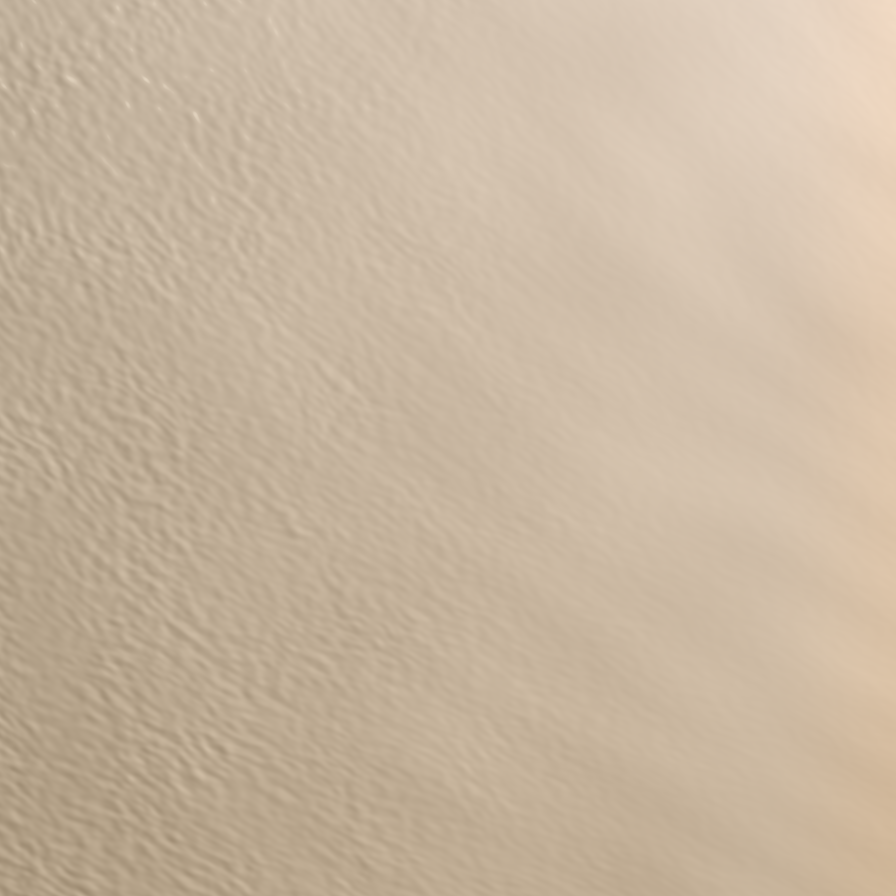
A three.js fragment shader for this texture:

```glsl
// Softly lit plaster wall: a warm four-corner gradient carries fine diagonal
// relief, embossed from stretched gradient noise. The relief is strongest on
// the left, glints at the upper left and fades into smooth light on the right.

varying vec2 vUv;

const vec3 LOWER_LEFT = vec3(0.685, 0.613, 0.513);
const vec3 LOWER_RIGHT = vec3(0.795, 0.718, 0.622);
const vec3 UPPER_LEFT = vec3(0.755, 0.693, 0.610);
const vec3 UPPER_RIGHT = vec3(0.912, 0.843, 0.778);
const vec3 PEACH_EDGE = vec3(0.026, 0.002, -0.022);
const vec3 GLINT_COLOR = vec3(0.95, 0.90, 0.82);

const float ANGLE_LOW = -0.58;              // grain direction at the bottom
const float ANGLE_HIGH = -0.84;             // grain direction at the top
const vec2 GRAIN_SCALE = vec2(48.0, 100.0); // cells along and across the grain
const vec2 STREAK_SCALE = vec2(4.0, 17.0);
const float LIGHT_STEP = 0.003;             // emboss distance
const float RELIEF_SMOOTH = 0.006;
const float RELIEF_ROUGH = 0.078;
const float STREAK_STRENGTH = 0.026;
const float MOTTLE_STRENGTH = 0.018;

float hash(vec2 cell) {
  return fract(sin(dot(cell, vec2(127.1, 311.7))) * 43758.5453);
}

vec2 cellGradient(vec2 cell) {
  float turn = 6.28318 * hash(cell);
  return vec2(cos(turn), sin(turn));
}

float gradientNoise(vec2 p) {
  vec2 cell = floor(p);
  vec2 f = fract(p);
  vec2 blend = f * f * f * (f * (f * 6.0 - 15.0) + 10.0);
  vec2 e = vec2(1.0, 0.0);
  float a = dot(cellGradient(cell), f);
  float b = dot(cellGradient(cell + e.xy), f - e.xy);
  float c = dot(cellGradient(cell + e.yx), f - e.yx);
  float d = dot(cellGradient(cell + e.xx), f - e.xx);
  return mix(mix(a, b, blend.x), mix(c, d, blend.x), blend.y);
}

// Turns the plane so that x runs along the grain, y across it.
vec2 grainSpace(vec2 uv) {
  float angle = mix(ANGLE_LOW, ANGLE_HIGH, uv.y);
  float c = cos(angle);
  float s = sin(angle);
  vec2 p = uv - vec2(0.0, 0.5);
  vec2 bend = vec2(gradientNoise(uv * 11.0), gradientNoise(uv * 11.0 + 40.0));
  return vec2(c * p.x + s * p.y, c * p.y - s * p.x) + 0.008 * bend;
}

float plasterHeight(vec2 p) {
  vec2 q = p * GRAIN_SCALE;
  return gradientNoise(q)
    + 0.6 * gradientNoise(q * vec2(0.75, 0.55) + 17.0)
    + 0.3 * gradientNoise(q * vec2(1.9, 1.6) + 53.0);
}

void main() {
  vec2 uv = vUv;
  vec2 p = grainSpace(uv);

  // Broad light and the warm right edge
  vec3 color = mix(mix(LOWER_LEFT, LOWER_RIGHT, uv.x),
                   mix(UPPER_LEFT, UPPER_RIGHT, uv.x), uv.y);
  color += PEACH_EDGE * smoothstep(0.84, 1.04, uv.x);
  vec2 shadow = (uv - vec2(0.95, 0.63)) / vec2(0.2, 0.09);
  color -= 0.016 * exp(-dot(shadow, shadow));

  // Soft diagonal streaks and cloudy mottling
  float streak = gradientNoise(p * STREAK_SCALE + 8.0);
  float mottle = gradientNoise(uv * 5.0 + 21.0);
  color += STREAK_STRENGTH * streak * smoothstep(0.0, 0.5, uv.x);
  color += MOTTLE_STRENGTH * mottle * vec3(0.9, 1.0, 1.1);

  // Embossed relief, patchy and fading to the right
  vec2 toLight = LIGHT_STEP * vec2(0.6, 1.0);
  float slope = plasterHeight(p - toLight) - plasterHeight(p + toLight);
  float rough = 1.0 - smoothstep(-0.1, 0.95, uv.x + 0.22 * uv.y);
  rough *= 1.0 + 0.9 * gradientNoise(uv * 9.0 + 3.0);
  color += slope * mix(RELIEF_SMOOTH, RELIEF_ROUGH, rough);

  // Sparse glints where the upper left catches the light
  float corner = smoothstep(0.65, 1.0, uv.y) * (1.0 - smoothstep(0.1, 0.5, uv.x));
  float glint = corner * smoothstep(0.6, 1.2, slope);
  color = mix(color, GLINT_COLOR, 0.75 * glint);

  gl_FragColor = vec4(color, 1.0);
}
```
